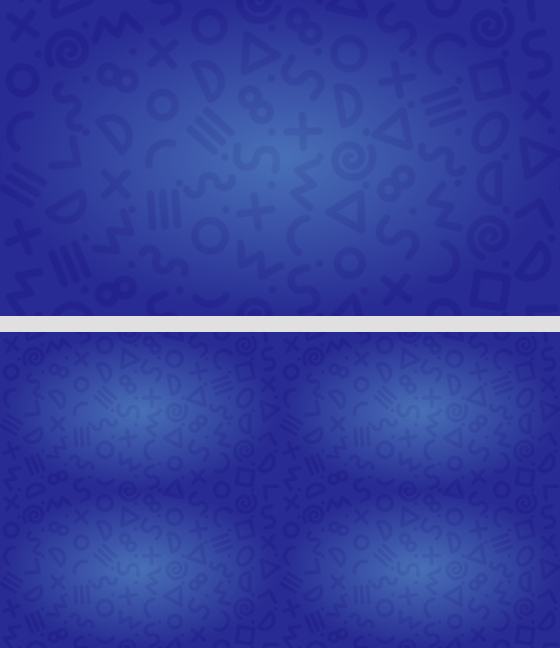
Top, the tile; bottom, the same tile 2 across and 2 down.
Write a WebGL 1 fragment shader that draws this pattern.

```glsl
precision highp float;
// Rounded doodles (rings, spirals, zigzags, waves...) shaded softly into a blue
// elliptical glow. A staggered grid with wrapping ids places one turned doodle
// per cell and scatters dots in the gaps, so the canvas tiles on all sides.
uniform vec2 u_resolution;

#define GRID vec2(12.0, 6.0)             // cells per canvas, columns even
#define DOODLE_SIZE 0.079                // doodle radius, in canvas heights
#define STROKE 0.0120                    // half the line width
#define SOFTNESS 0.0042                  // half the width of a line's edge
#define DOT_RADIUS 0.0120
#define DOT_SHARE 0.55
#define JITTER 0.05                      // random shift, in cells
#define EDGE_BLUE vec3(0.155, 0.168, 0.577)
#define GLOW_BLUE vec3(0.286, 0.442, 0.718)
#define INK_SHADE vec3(0.016, 0.032, 0.022)

const float PI = 3.14159;

float hash(vec2 p) {
  return fract(sin(dot(p, vec2(12.99, 78.23))) * 43758.5);
}

vec2 rotate(vec2 p, float angle) {
  float s = sin(angle), c = cos(angle);
  return vec2(c * p.x - s * p.y, s * p.x + c * p.y);
}

// Centre-line distances of the doodles, in units of the doodle radius
float segment(vec2 p, vec2 a, vec2 b) {
  vec2 ab = b - a;
  return length(p - a - ab * clamp(dot(p - a, ab) / dot(ab, ab), 0.0, 1.0));
}

float arc(vec2 p, float radius, float halfAngle) {
  vec2 end = vec2(sin(halfAngle), cos(halfAngle));
  p.x = abs(p.x);
  return end.y * p.x > end.x * p.y ? length(p - end * radius)
                                   : abs(length(p) - radius);
}

float ellipse(vec2 p, vec2 radii) {
  float k = max(length(p / radii), 0.001);
  return abs(k * (k - 1.0) / max(length(p / (radii * radii)), 0.001));
}

float polygon(vec2 p, float sides, float radius) {
  float wedge = PI / sides;
  float angle = mod(atan(p.y, p.x), 2.0 * wedge) - wedge;
  vec2 folded = length(p) * vec2(cos(angle), sin(angle));
  vec2 corner = radius * vec2(cos(wedge), sin(wedge));
  return segment(folded, corner, corner * vec2(1.0, -1.0));
}

float spiral(vec2 p, float pitch) {
  float radius = length(p);
  float turn = fract(atan(p.y, p.x) / (2.0 * PI));
  float lap = clamp(floor(radius / pitch - turn + 0.5), 0.0, 1.0);
  float tip = length(p - vec2(2.0 * pitch, 0.0));
  return min(abs(radius - pitch * (turn + lap)), tip);
}

float zigzag(vec2 p) {
  float d = 9.0;
  for (int i = 0; i < 4; i++) {
    float side = mod(float(i), 2.0) * 2.0 - 1.0;
    float x = float(i) * 0.46 - 0.92;
    d = min(d, segment(p, vec2(x, 0.36 * side), vec2(x + 0.46, -0.36 * side)));
  }
  return d;
}

float wave(vec2 p) {
  float sides = min(arc(p + vec2(0.62, 0.0), 0.31, PI / 2.0),
                    arc(p - vec2(0.62, 0.0), 0.31, PI / 2.0));
  return min(sides, arc(vec2(p.x, -p.y), 0.31, PI / 2.0));
}

float hook(vec2 p) {
  return min(arc(p - vec2(0.4, 0.0), 0.4, PI / 2.0),
             segment(p, vec2(0.8, 0.0), vec2(0.8, -0.4)));
}

float doodle(vec2 p, float kind, float vary) {
  vec2 m = vec2(abs(p.x), p.y);
  if (kind < 0.5) return ellipse(p, vary < 0.6 ? vec2(mix(0.48, 0.74, vary)) : vec2(0.78, 0.5));
  if (kind < 1.5) return zigzag(p);
  if (kind < 2.5) return polygon(p, vary < 0.75 ? 3.0 : 4.0, 0.85);
  if (kind < 3.5) return wave(p);
  if (kind < 4.5) return segment(abs(p), vec2(0.0), vec2(0.45));
  if (kind < 5.5) return spiral(p, 0.45);
  if (kind < 6.5) return segment(p - vec2(0.0, 0.5 * clamp(floor(p.y / 0.5 + 0.5), -1.0, 1.0)),
                                 vec2(-0.65, 0.0), vec2(0.65, 0.0));
  if (kind < 7.5) return min(hook(p), hook(-p));
  if (kind < 8.5) return min(arc(p + vec2(0.0, 0.35), 0.75, PI / 2.0),
                             segment(p, vec2(-0.75, -0.35), vec2(0.75, -0.35)));
  if (kind < 9.5) return arc(p + vec2(0.0, 0.2), 0.75, mix(0.9, 2.1, vary));
  if (kind < 10.5) return abs(length(vec2(p.x, abs(p.y) - 0.38)) - 0.34);
  return segment(m, vec2(0.0, -0.35), vec2(0.68, 0.4));
}

void main() {
  vec2 uv = gl_FragCoord.xy / u_resolution;
  vec2 cellSize = vec2(u_resolution.x / u_resolution.y, 1.0) / GRID;
  vec2 g = uv * GRID;

  // Nearest doodle or dot among the surrounding cells, odd columns raised
  float d = 1.0;
  for (int i = -1; i <= 1; i++) for (int j = -1; j <= 1; j++) {
    float column = floor(g.x) + float(i);
    float lift = 0.5 * mod(column, 2.0);
    vec2 cell = vec2(column, floor(g.y - lift) + float(j));
    vec2 id = mod(cell, GRID);
    vec2 shift = JITTER * (vec2(hash(id + 3.1), hash(id + 7.7)) - 0.5);
    vec2 p = (g - cell - vec2(0.5, 0.5 + lift) - shift) * cellSize;
    float kind = mod(id.x * 5.0 + id.y * 3.0 + floor(2.0 * hash(id + 1.3)), 12.0);
    vec2 q = rotate(p / DOODLE_SIZE, 2.0 * PI * hash(id + 5.9));
    d = min(d, doodle(q, kind, hash(id + 9.4)) * DOODLE_SIZE - STROKE);
    if (hash(id + 2.6) < DOT_SHARE)
      d = min(d, length(p - vec2(0.333, 0.5) * cellSize) - DOT_RADIUS);
  }

  // Glow fades to one even blue at the borders; the ink darkens it
  float glow = max(0.0, 1.0 - length(uv * 2.0 - 1.0));
  float blur = max(SOFTNESS, 1.0 / u_resolution.y);
  float ink = 1.0 - smoothstep(-blur, blur, d);
  vec3 color = mix(EDGE_BLUE, GLOW_BLUE, glow) - INK_SHADE * ink * (1.0 + 0.4 * glow);
  gl_FragColor = vec4(color, 1.0);
}
```
